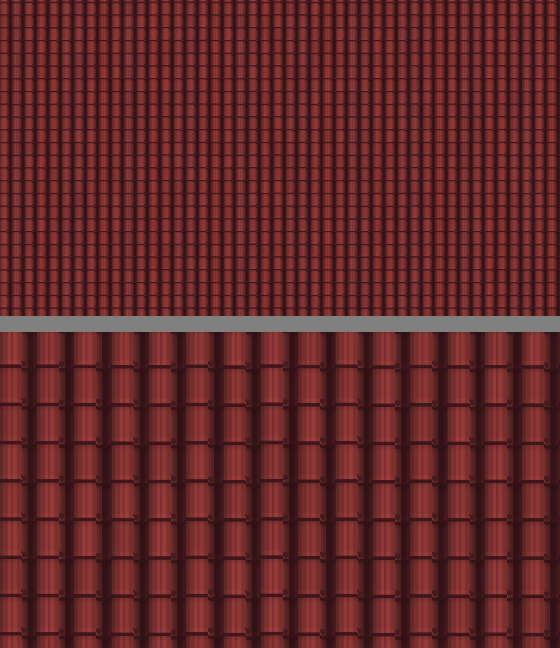
Top: the whole. Bottom: its middle third, enlarged.
Write a Shadertoy shader that draws this texture.

```glsl
const vec2 TILES = vec2(45.0, 24.8);     // repeats across and down
const vec2 PHASE = vec2(0.04, 0.37);     // shift of the grid, in tiles
const float SEAM_HALF = 0.045;           // half thickness of the row seam
const float SEAM_STEP = 0.09;            // drop of the seam beside the gutter
const float SEAM_WOBBLE = 0.03;          // uneven laying of the tiles
const float TONE_SPREAD = 0.07;          // brightness change between tiles
const float STREAK_AMOUNT = 0.05;        // fine vertical wear
const float NOTCH_RADIUS = 0.075;

const vec3 GUTTER   = vec3(0.20, 0.07, 0.09);
const vec3 SHADOW   = vec3(0.25, 0.09, 0.11);
const vec3 SLOPE    = vec3(0.32, 0.13, 0.13);
const vec3 SHOULDER = vec3(0.38, 0.15, 0.15);
const vec3 CLAY     = vec3(0.47, 0.18, 0.18);
const vec3 CREST    = vec3(0.56, 0.22, 0.21);

float hash(vec2 p) {
    vec3 q = fract(vec3(p.xyx) * 0.1031);
    q += dot(q, q.yzx + 33.33);
    return fract((q.x + q.y) * q.z);
}

// Smooth step centred on an edge, one pixel wide
float edge(float at, float x, float px) {
    return smoothstep(at - 0.5 * px, at + 0.5 * px, x);
}

float band(float from, float to, float x, float px) {
    return edge(from, x, px) - edge(to, x, px);
}

// Colour across one tile: rounded pan, then the dark gutter
vec3 tileProfile(float u, float px) {
    vec3 color = mix(SHADOW, SHOULDER, edge(0.03, u, px));
    color = mix(color, CLAY, edge(0.12, u, px));
    color = mix(color, CREST, edge(0.25, u, px));
    color = mix(color, CLAY, band(0.33, 0.38, u, px));
    color = mix(color, CLAY, edge(0.50, u, px));
    color = mix(color, SHOULDER, edge(0.64, u, px));
    color = mix(color, SLOPE, edge(0.70, u, px));
    color = mix(color, GUTTER, edge(0.78, u, px));
    return mix(color, SHADOW, edge(0.93, u, px));
}

void mainImage(out vec4 fragColor, in vec2 fragCoord) {
    vec2 grid = fragCoord / iResolution.xy * TILES + PHASE;
    vec2 px = TILES / iResolution.xy;
    float column = floor(grid.x);
    float u = grid.x - column;

    // Stepped seam between rows, slightly uneven per column
    float drop = SEAM_STEP * edge(0.62, u, px.x);
    float wobble = SEAM_WOBBLE * (hash(vec2(column, 7.0)) - 0.5);
    float height = grid.y + drop + wobble;
    float row = floor(height);
    float v = height - row;
    float seamDistance = min(v, 1.0 - v);

    vec3 color = tileProfile(u, px.x);

    // Tone of each tile and faint streaks along it
    vec2 tile = vec2(column, row);
    color *= 1.0 + TONE_SPREAD * (hash(tile + 3.0) - 0.5);
    float streak = hash(vec2(floor(u * 9.0) + column * 9.0, row));
    color *= 1.0 + STREAK_AMOUNT * (streak - 0.5);

    // Shade under the overlap and light on the lower lip
    color *= 1.0 - 0.14 * smoothstep(0.78, 1.0, v);
    color *= 1.0 + 0.06 * band(0.05, 0.16, v, px.y);

    // Row seam
    float seam = 1.0 - edge(SEAM_HALF, seamDistance, px.y);
    color = mix(color, GUTTER, 0.85 * seam);

    // Small notch at the lower corner of the pan
    vec2 notchCentre = vec2(0.68, 0.13 + 0.05 * hash(tile + 19.0));
    float notch = 1.0 - edge(NOTCH_RADIUS, length(vec2(u, v) - notchCentre), px.y);
    color = mix(color, SHADOW, 0.8 * notch);

    fragColor = vec4(color, 1.0);
}
```
